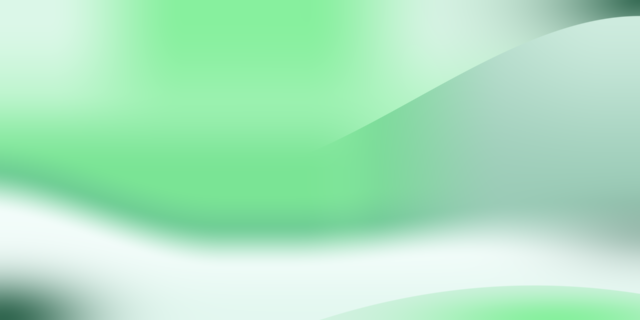
This background is drawn by a WebGL 1 fragment shader. Its source:

```glsl
precision highp float;
// Soft green abstract background: a blurred pale and green sky, a misty sheet
// with a crisp curved rim, a blurred white band and a low glowing hill.
// Layers are blended back to front with smoothstep ramps and Gaussian glows.

#define PALE  vec3(0.86, 0.97, 0.91)
#define FRESH vec3(0.53, 0.94, 0.62)
#define LEAF  vec3(0.48, 0.895, 0.585)
#define DEEP  vec3(0.42, 0.78, 0.58)
#define MIST_LOW  vec3(0.61, 0.80, 0.72)
#define MIST_HIGH vec3(0.81, 0.925, 0.875)
#define WHITE vec3(0.95, 0.99, 0.98)
#define FOREST vec3(0.19, 0.40, 0.31)
#define SLATE vec3(0.45, 0.60, 0.54)
#define BAND_BLUR 0.073

uniform vec2 u_resolution;

// Ramp that falls from one at lo to zero at hi.
float fall(float lo, float hi, float v) {
  return 1.0 - smoothstep(lo, hi, v);
}

// Elliptical Gaussian glow.
float glow(vec2 p, vec2 center, vec2 radius) {
  vec2 d = (p - center) / radius;
  return exp(-dot(d, d));
}

float rimHeight(float x) {
  return 0.435 + 0.515 * smoothstep(0.6, 2.0, x);
}

float bandHeight(float x) {
  return 0.232 + 0.18 * fall(-0.1, 0.7, x) + 0.05 * smoothstep(0.9, 1.6, x);
}

float hillHeight(float x) {
  float d = x - 1.67;
  return 0.108 - 0.24 * d * d;
}

// Pale sky with a green cloud and a dark upper right corner.
vec3 skyColor(vec2 p) {
  float cloud = smoothstep(0.15, 0.58, p.x) * fall(0.95, 1.4, p.x);
  float green = mix(cloud, 0.62, fall(0.5, 0.95, p.y));
  vec3 color = mix(PALE, FRESH, green);
  float corner = length((p - vec2(2.0, 1.0)) * vec2(1.0, 2.0));
  return mix(color, FOREST, 0.95 * exp(-pow(corner / 0.28, 1.4)));
}

// Green on the left, turning to mist on the right.
vec3 sheetColor(vec2 p) {
  float shade = fall(0.03, 0.17, p.y - bandHeight(p.x));
  vec3 green = mix(LEAF, DEEP, 0.85 * shade);
  green = mix(green, DEEP, 0.3 * smoothstep(0.95, 1.3, p.x));
  float light = smoothstep(0.35, 1.0, p.y);
  light *= mix(0.55, 1.0, smoothstep(1.4, 1.9, p.x));
  vec3 mist = mix(MIST_LOW, MIST_HIGH, light);
  return mix(green, mist, smoothstep(1.05, 1.6, p.x));
}

// Green glow rising from the foot of the hill.
vec3 hillColor(vec2 p) {
  vec3 edge = mix(PALE, MIST_HIGH, 0.5);
  return mix(edge, FRESH, glow(p, vec2(1.74, 0.0), vec2(0.42, 0.08)));
}

void main() {
  // The canvas spans 2 by 1 units.
  vec2 p = gl_FragCoord.xy / u_resolution * vec2(2.0, 1.0);
  float pixel = 1.0 / u_resolution.y;

  // Sheet: a blurred fold on the left that sharpens into a rim.
  float fold = fall(0.46, 0.72, p.y) * fall(0.95, 1.3, p.x);
  float rim = rimHeight(p.x);
  float sharp = fall(rim - pixel, rim + pixel, p.y);
  sharp *= smoothstep(0.9, 1.2, p.x);
  float cover = 1.0 - (1.0 - fold) * (1.0 - sharp);
  vec3 color = mix(skyColor(p), sheetColor(p), cover);

  // White band, with a grey glow on the right and a dark lower left corner.
  float blur = BAND_BLUR + 0.025 * smoothstep(1.2, 1.8, p.x);
  float band = fall(-blur, blur, p.y - bandHeight(p.x));
  vec3 white = mix(vec3(0.89, 0.97, 0.94), WHITE, smoothstep(0.0, 0.25, p.y));
  color = mix(color, white, band);
  color = mix(color, SLATE, 0.55 * glow(p, vec2(2.05, 0.27), vec2(0.3, 0.11)));
  color = mix(color, FOREST, glow(p, vec2(0.0), vec2(0.27, 0.125)));

  // Hill in front.
  float hill = hillHeight(p.x);
  color = mix(color, hillColor(p), fall(hill - pixel, hill + pixel, p.y));

  gl_FragColor = vec4(color, 1.0);
}
```
